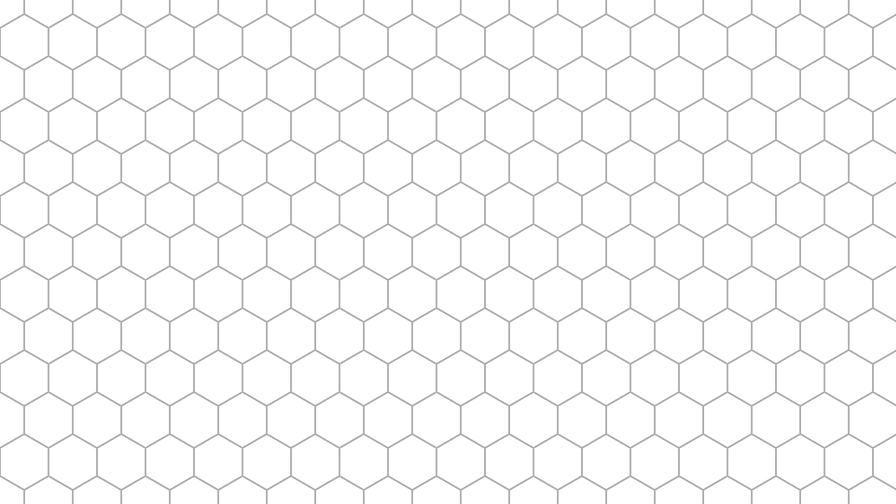
Give the GLSL for this pattern, as a Shadertoy shader.

```glsl
// Honeycomb of pointy-topped regular hexagons in thin grey outline on white.
// Two interleaved rectangular lattices give the cell centres; the distance
// to the nearest cell edge is turned into exact line coverage per pixel.

#define ROWS 12.0                // hexagon rows per canvas height
#define LINE_WIDTH 0.0034        // in canvas heights
#define GRID_OFFSET vec2(0.0)    // a cell centre, in canvas heights
#define PAPER_COLOR vec3(1.0)
#define LINE_COLOR vec3(0.66)

const float SQRT3 = sqrt(3.0);

// Offset from the centre of the hexagon that contains p
vec2 hexLocal(vec2 p, float cellWidth, float rowStep) {
    vec2 period = vec2(cellWidth, 2.0 * rowStep);
    vec2 evenRow = mod(p + 0.5 * period, period) - 0.5 * period;
    vec2 oddRow = mod(p, period) - 0.5 * period;
    return dot(evenRow, evenRow) < dot(oddRow, oddRow) ? evenRow : oddRow;
}

// Distance from a point inside a hexagon to its nearest edge
float hexEdgeDistance(vec2 local, float cellWidth) {
    vec2 q = abs(local);
    return 0.5 * cellWidth - max(q.x, dot(q, vec2(0.5, 0.5 * SQRT3)));
}

// Share of a pixel-wide window covered by a line at distance d
float lineCoverage(float d, float halfWidth, float pixel) {
    float upper = min(d + 0.5 * pixel, halfWidth);
    float lower = max(d - 0.5 * pixel, -halfWidth);
    return clamp((upper - lower) / pixel, 0.0, 1.0);
}

void mainImage(out vec4 fragColor, in vec2 fragCoord) {
    float pixel = 1.0 / iResolution.y;
    vec2 p = fragCoord * pixel - GRID_OFFSET;

    // Regular hexagons: row step is 3/2 of the side, width is sqrt(3) sides
    float rowStep = 1.0 / ROWS;
    float cellWidth = rowStep * 2.0 / SQRT3;

    float d = hexEdgeDistance(hexLocal(p, cellWidth, rowStep), cellWidth);
    float ink = lineCoverage(d, 0.5 * LINE_WIDTH, pixel);
    fragColor = vec4(mix(PAPER_COLOR, LINE_COLOR, ink), 1.0);
}
```
